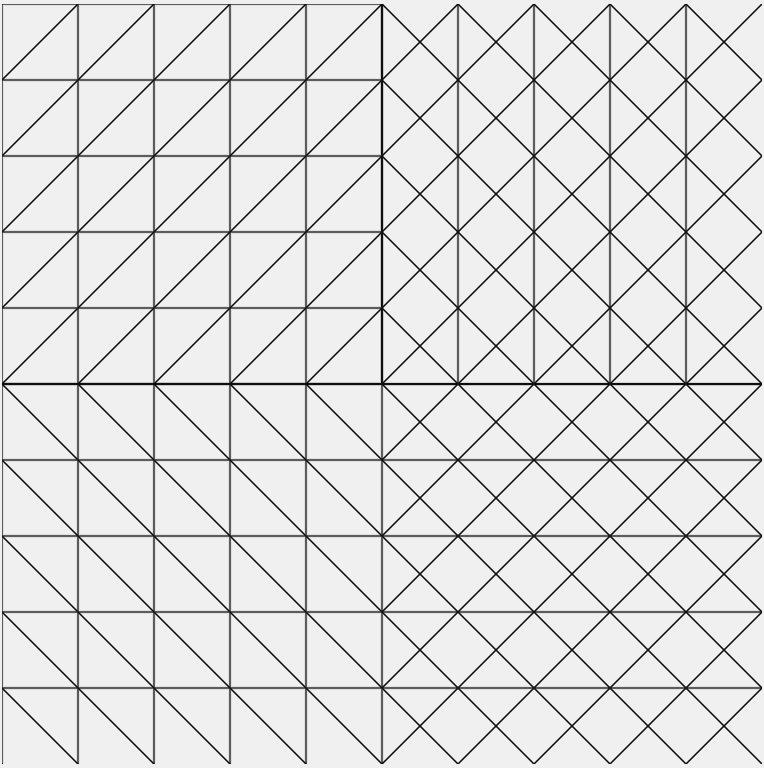
This pattern is drawn by a Shadertoy shader. Its source:

```glsl
const vec3 PAPER = vec3(0.94);
const vec3 INK = vec3(0.06);
const vec3 GRAPHITE = vec3(0.36);
const float CELL = 0.09896;          // cell side, in canvas heights
const float HALF_COUNT = 5.0;        // cells from centre to border
const float GRID_WIDTH = 0.0029;
const float AXIS_WIDTH = 0.0029;
const float DIAGONAL_WIDTH = 0.0021;

// Distance to the nearest whole number
float lineDistance(float v) {
    return abs(fract(v + 0.5) - 0.5);
}

// Antialiased coverage of a stroke; distance is in cells
float stroke(float d, float width) {
    float pixel = 1.0 / iResolution.y;
    return clamp(0.5 + (0.5 * width - d * CELL) / pixel, 0.0, 1.0);
}

void mainImage(out vec4 fragColor, in vec2 fragCoord) {
    vec2 p = (fragCoord - 0.5 * iResolution.xy) / (iResolution.y * CELL);
    bool right = p.x > 0.0;
    bool top = p.y > 0.0;

    // Grid lines: verticals skip lower right, horizontals skip upper right
    float grid = 0.0;
    if (p.x < 0.5 || (top && p.x < HALF_COUNT - 0.5))
        grid = stroke(lineDistance(p.x), GRID_WIDTH);
    if ((!right || !top) && p.y > 0.5 - HALF_COUNT)
        grid = max(grid, stroke(lineDistance(p.y), GRID_WIDTH));

    // Diagonals: one direction on the left, both on the right
    float diagonal = 0.0;
    if (right || top)
        diagonal = stroke(lineDistance(p.x - p.y) * sqrt(0.5), DIAGONAL_WIDTH);
    if (right || !top)
        diagonal = max(diagonal, stroke(lineDistance(p.x + p.y) * sqrt(0.5), DIAGONAL_WIDTH));

    // Dark axes between the quadrants
    float axis = stroke(abs(p.y), AXIS_WIDTH);
    if (top) axis = max(axis, stroke(abs(p.x), AXIS_WIDTH));

    // Clip everything to the square, halving the border strokes
    float inside = stroke(max(abs(p.x), abs(p.y)) - HALF_COUNT, 0.0);
    vec3 color = mix(PAPER, GRAPHITE, grid * inside);
    color = mix(color, INK, max(diagonal, axis) * inside);
    fragColor = vec4(color, 1.0);
}
```
